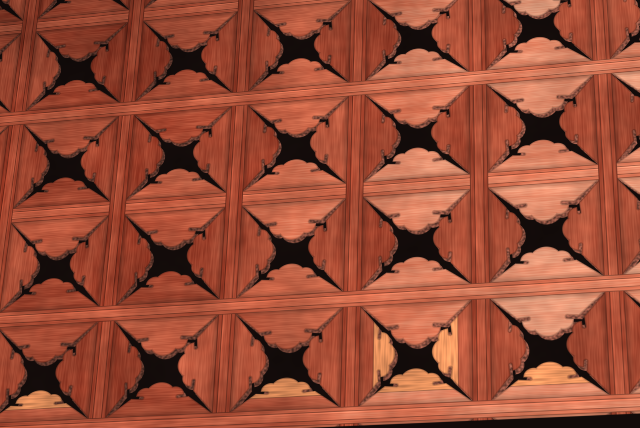
Give the GLSL for this pattern, as a Shadertoy shader.

```glsl
const float BAR = 0.072;                 // half width of a lattice bar, in cells
const float HALF = 0.5 - BAR;            // half width of an opening
const vec4 DEPTH = vec4(0.35, 0.30, 0.28, 0.27); // petals: top, right, bottom, left
const vec2 THICKNESS = vec2(0.022, 0.032); // shift of the rear edge of a petal
const float LAST_RAIL = 3.0;
const vec3 DEEP = vec3(0.59, 0.24, 0.16);
const vec3 MID = vec3(0.82, 0.43, 0.31);
const vec3 PALE = vec3(0.94, 0.66, 0.53);
const vec3 RAW = vec3(0.84, 0.53, 0.34);
const vec3 EDGE = vec3(0.43, 0.25, 0.20);
const vec3 VOID = vec3(0.075, 0.045, 0.04);
// Columns: one cell across, one cell down, lattice origin (y runs down)
const mat3 VIEW = mat3(0.2559, -0.0268, -0.0153,
                      -0.0310, 0.2169, -0.0307,
                       0.2969, 0.2539, 1.0);

float hash(vec2 p) { return fract(sin(dot(p, vec2(127.1, 311.7))) * 43758.5); }

vec2 gradient(vec2 p) {
    float a = 6.2832 * hash(p);
    return vec2(cos(a), sin(a));
}

float noise(vec2 p) {
    vec2 i = floor(p), f = fract(p), w = f * f * f * (f * (f * 6.0 - 15.0) + 10.0);
    vec2 e = vec2(1, 0);
    return mix(mix(dot(gradient(i), f), dot(gradient(i + e.xy), f - e.xy), w.x),
               mix(dot(gradient(i + e.yx), f - e.yx), dot(gradient(i + 1.0), f - 1.0), w.x), w.y);
}

float fill(float d) {
    float w = 2.6 / iResolution.y;
    return 1.0 - smoothstep(-w, w, d);
}

float capsule(vec2 p, vec2 a, vec2 b, float r) {
    vec2 ab = b - a;
    return length(p - a - ab * clamp(dot(p - a, ab) / dot(ab, ab), 0.0, 1.0)) - r;
}

// Lobed petal: x along the side, y inward from it
float petal(vec2 p, float depth) {
    p = vec2(abs(p.x), p.y * 0.30 / depth);
    float wing = max(dot(p, vec2(0.64, 0.77)) - 0.272, p.y - 0.165);
    float tip = length(p - vec2(0.0, 0.175)) - 0.125;
    float shoulder = length(p - vec2(0.118, 0.180)) - 0.075;
    float slot = capsule(p, vec2(0.145, 0.163), vec2(0.30, 0.178), 0.011);
    return max(min(wing, min(tip, shoulder)), -slot);
}

// Nearest of four petals: distance, side, position on the petal
vec4 petals(vec2 c, vec2 cell) {
    vec4 best = vec4(1.0);
    for (int k = 0; k < 4; k++) {
        vec2 q = vec2(c.x, c.y + HALF);
        float depth = DEPTH[k] + 0.03 * (hash(cell + float(k) * 7.3) - 0.5);
        float d = petal(q, depth);
        if (d < best.x) best = vec4(d, float(k), q);
        c = vec2(c.y, -c.x);
    }
    return best;
}

// Grain runs along q.x; tone 0 is deep, 1 is mid, 2 is pale
vec3 wood(vec2 q, float tone) {
    float fine = noise(q * vec2(5.0, 85.0));
    float broad = noise(q * vec2(2.0, 13.0) + 9.0);
    tone += 0.35 * fine + 0.4 * broad;
    vec3 col = mix(DEEP, MID, clamp(tone, -0.3, 1.0));
    return mix(col, PALE, clamp(tone - 1.0, 0.0, 1.0));
}

// Bar with a flat crown and grooved shoulders; q.y runs across it
vec3 molding(vec2 q, float tone) {
    float side = abs(q.y);
    vec3 col = wood(q, tone - 0.25 * smoothstep(0.025, 0.04, side));
    col *= 1.0 - 0.35 * fill(abs(side - 0.036) - 0.003);
    col *= 1.0 + 0.13 * fill(abs(q.y + 0.026) - 0.005);
    return col * (1.0 - 0.4 * smoothstep(BAR - 0.012, BAR, side));
}

void mainImage(out vec4 fragColor, in vec2 fragCoord) {
    vec2 p = fragCoord / iResolution.y;
    p.y = 1.0 - p.y;
    vec3 h = inverse(VIEW) * vec3(p, 1.0);
    vec2 uv = h.xy / h.z;
    vec2 cell = floor(uv), c = fract(uv) - 0.5;
    vec2 node = round(uv), off = uv - node;
    float glow = smoothstep(0.25, 1.3, p.x);

    // Petals with their sawn edges in front of the dark opening
    vec4 front = petals(c, cell), rear = petals(c - THICKNESS, cell);
    vec3 sawn = EDGE * (1.0 + 0.7 * noise(uv * 45.0)) * (0.85 + 0.4 * glow);
    vec3 col = mix(VOID, sawn, fill(rear.x));
    float side = front.y;
    bool level = mod(side, 2.0) < 0.5;
    float tone = 0.55 * (hash(cell * 3.1 + side) - 0.5);
    tone += level ? 0.35 + 1.25 * glow : 0.17 + 0.2 * glow;
    vec3 face = wood(front.zw + cell * 5.7 + side * 2.3, tone);

    // Unstained repairs along the lowest row
    bool mended = cell.y == 2.0 && ((side == 2.0 && cell.x != 0.0) || (cell.x == 2.0 && side > 0.5));
    if (mended) {
        vec3 patched = RAW * (1.0 + 0.25 * noise(front.zw * vec2(6.0, 70.0)) + 0.12 * glow);
        face = mix(face, patched, fill(0.105 - front.w));
        face *= 1.0 - 0.35 * fill(abs(front.w - 0.105) - 0.003);
    }
    face *= 1.0 - 0.25 * smoothstep(-0.016, 0.0, front.x);
    face *= 0.82 + 0.18 * smoothstep(0.0, 0.05, front.w);
    col = mix(col, face, fill(front.x));

    // Lattice: alternate rails pass over the uprights
    vec3 upright = molding(vec2(uv.y, off.x) + node.x * vec2(3.7, 0), 0.2 + 0.25 * glow);
    upright = molding(vec2(uv.y + node.x * 3.7, off.x), 0.2 + 0.25 * glow);
    vec3 rail = molding(vec2(uv.x + node.y * 4.9, off.y), 0.55 + 0.75 * glow);
    float onUpright = fill(abs(off.x) - BAR), onRail = fill(abs(off.y) - BAR);
    bool railOver = mod(node.y, 2.0) == 0.0 || node.y == LAST_RAIL;
    col = railOver ? mix(mix(col, upright, onUpright), rail, onRail)
                   : mix(mix(col, rail, onRail), upright, onUpright);

    // Worn patches, dim upper left, dark space under the last rail
    col *= 1.0 + 0.16 * noise(uv * 2.3) + 0.08 * noise(uv * 11.0);
    col *= 1.0 - 0.2 * (1.0 - smoothstep(0.0, 0.45, p.y + 0.3 * p.x));
    col = mix(VOID, col, fill(uv.y - LAST_RAIL - 0.09));
    fragColor = vec4(clamp(col, 0.0, 1.0), 1.0);
}
```
